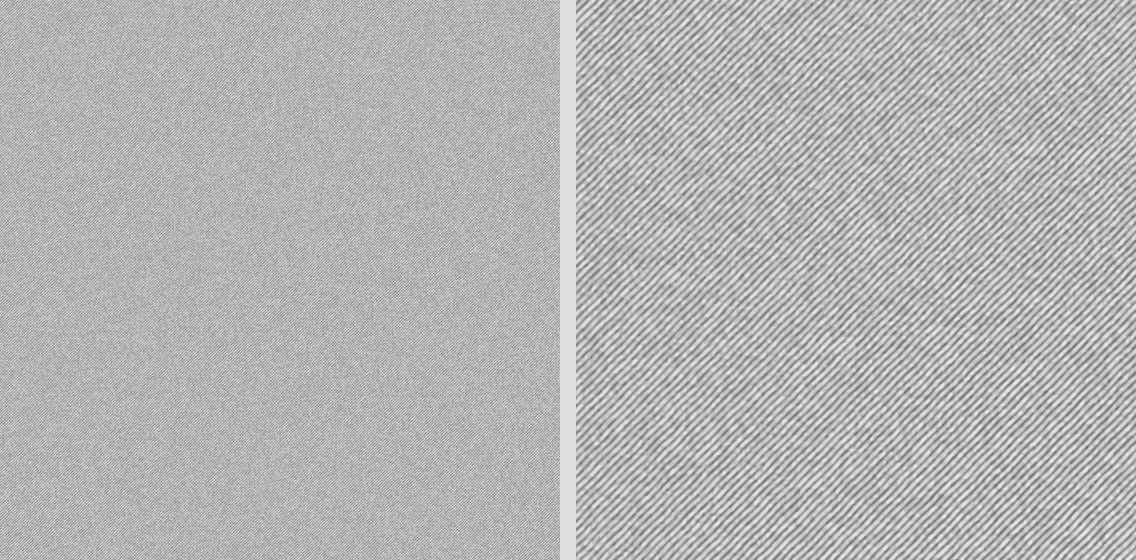
Left, the full canvas; right, a detail of the centre.
Write a Shadertoy shader that draws this texture.

```glsl
#define REPEATS vec2(192.0, 192.0)
#define DARK vec3(0.51, 0.51, 0.50)
#define LIGHT vec3(0.87, 0.87, 0.87)
#define BALANCE 0.54
#define RIB_DEPTH 0.45
#define GRAIN_DEPTH 0.44
#define GRAIN_SCALE vec2(2.05, 1.5)
#define WOBBLE 0.05
#define WEAR 0.10

const float PI = 3.14159265;

vec3 hash3(vec2 cell) {
    vec3 p = fract(cell.xyx * vec3(0.1031, 0.1030, 0.0973));
    p += dot(p, p.yxz + 33.33);
    return fract((p.xxy + p.yzz) * p.zyx);
}

// Cellular noise: random tones blended by distance to scattered points
float fibreGrain(vec2 p) {
    vec2 home = floor(p);
    float tone = 0.0;
    float total = 0.0;
    for (int j = -1; j <= 1; j++) {
        for (int i = -1; i <= 1; i++) {
            vec2 cell = home + vec2(i, j);
            vec3 seed = hash3(cell);
            vec2 offset = cell + seed.xy - p;
            float weight = exp(-8.0 * dot(offset, offset));
            tone += weight * seed.z;
            total += weight;
        }
    }
    return tone / total - 0.5;
}

// Slow layered sines, roughly -1 to 1
float drift(vec2 p) {
    return 0.5 * sin(7.0 * p.x + 3.0 * sin(4.0 * p.y))
         + 0.3 * sin(13.0 * p.y - 9.0 * p.x + 1.7)
         + 0.2 * sin(29.0 * p.x + 23.0 * p.y);
}

// Share of a wave left after averaging over one square pixel
float pixelFade(vec2 cyclesPerPixel) {
    vec2 a = PI * clamp(cyclesPerPixel, 0.0001, 1.0);
    vec2 s = sin(a) / a;
    return s.x * s.y;
}

// Rounded diagonal rib with a narrower groove
float ribProfile(float phase, vec2 cyclesPerPixel) {
    float wave = cos(2.0 * PI * phase) * pixelFade(cyclesPerPixel);
    float groove = cos(4.0 * PI * phase) * pixelFade(2.0 * cyclesPerPixel);
    return wave - 0.2 * groove;
}

void mainImage(out vec4 fragColor, in vec2 fragCoord) {
    vec2 uv = fragCoord / iResolution.y;
    vec2 cyclesPerPixel = REPEATS / iResolution.y;

    // Twill axes: across the ribs and along them
    vec2 yarn = REPEATS * uv;
    vec2 twill = vec2(yarn.x - yarn.y, yarn.x + yarn.y);
    float sway = sin(0.9 * twill.y + 2.0 * sin(0.31 * twill.x));
    float phase = twill.x + WOBBLE * sway;

    // Ribs with uneven depth, broken up by short fibres
    float rib = ribProfile(phase, cyclesPerPixel) * (1.0 + WEAR * drift(uv));
    float grain = fibreGrain(twill * GRAIN_SCALE);
    float shade = BALANCE + RIB_DEPTH * rib + GRAIN_DEPTH * grain;

    vec3 color = DARK + (LIGHT - DARK) * shade;
    fragColor = vec4(clamp(color, 0.0, 1.0), 1.0);
}
```
